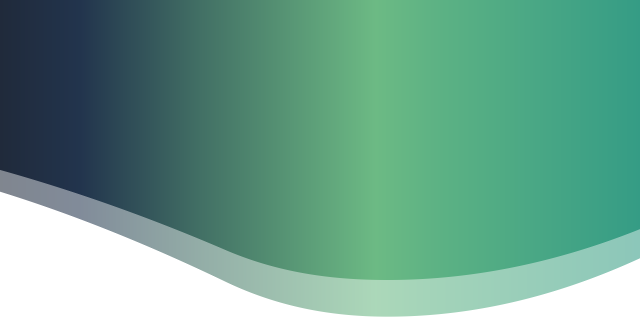
Give the GLSL for this background, as a Shadertoy shader.

```glsl
const vec3 INK = vec3(0.125, 0.165, 0.230);
const vec3 NAVY = vec3(0.133, 0.204, 0.302);
const vec3 SLATE = vec3(0.260, 0.440, 0.396);
const vec3 LEAF = vec3(0.424, 0.729, 0.518);
const vec3 MINT = vec3(0.365, 0.698, 0.518);
const vec3 TEAL = vec3(0.208, 0.612, 0.522);
const float BAND_WHITENESS = 0.43;

// Position of x within [start, end], limited to 0..1
float ramp(float start, float end, float x) {
    return clamp((x - start) / (end - start), 0.0, 1.0);
}

// Cubic through two knots, each given as (x, height, slope)
float hermite(vec3 a, vec3 b, float x) {
    float span = b.x - a.x;
    float t = (x - a.x) / span;
    float s = 1.0 - t;
    return s * s * ((1.0 + 2.0 * t) * a.y + t * span * a.z)
         + t * t * ((1.0 + 2.0 * s) * b.y - s * span * b.z);
}

// Smooth curve through four knots
float wave(vec3 left, vec3 bend, vec3 trough, vec3 right, float x) {
    if (x < bend.x) return hermite(left, bend, x);
    if (x < trough.x) return hermite(bend, trough, x);
    return hermite(trough, right, x);
}

// Horizontal sweep from ink through leaf green to teal
vec3 sweep(float x) {
    vec3 color = mix(INK, NAVY, ramp(0.0, 0.125, x));
    color = mix(color, SLATE, ramp(0.125, 0.315, x));
    color = mix(color, LEAF, ramp(0.315, 0.587, x));
    color = mix(color, MINT, ramp(0.587, 0.68, x));
    return mix(color, TEAL, ramp(0.68, 1.0, x));
}

// Antialiased coverage of the region above a curve
float above(float height, float y, float pixel) {
    return clamp((y - height) / pixel + 0.5, 0.0, 1.0);
}

void mainImage(out vec4 fragColor, in vec2 fragCoord) {
    vec2 uv = fragCoord / iResolution.xy;
    float pixel = 1.0 / iResolution.y;

    // Upper and lower edges of the pale band
    float upper = wave(vec3(0.0, 0.469, -0.56), vec3(0.352, 0.219, -0.86),
                       vec3(0.6055, 0.125, 0.0), vec3(1.0, 0.284, 0.80), uv.x);
    float lower = wave(vec3(0.0, 0.401, -0.62), vec3(0.352, 0.120, -0.96),
                       vec3(0.6055, 0.0104, 0.0), vec3(1.0, 0.193, 0.92), uv.x);

    // Layers: white ground, translucent band, full colour
    vec3 base = sweep(uv.x);
    vec3 band = mix(base, vec3(1.0), BAND_WHITENESS);
    vec3 color = mix(vec3(1.0), band, above(lower, uv.y, pixel));
    color = mix(color, base, above(upper, uv.y, pixel));
    fragColor = vec4(color, 1.0);
}
```
